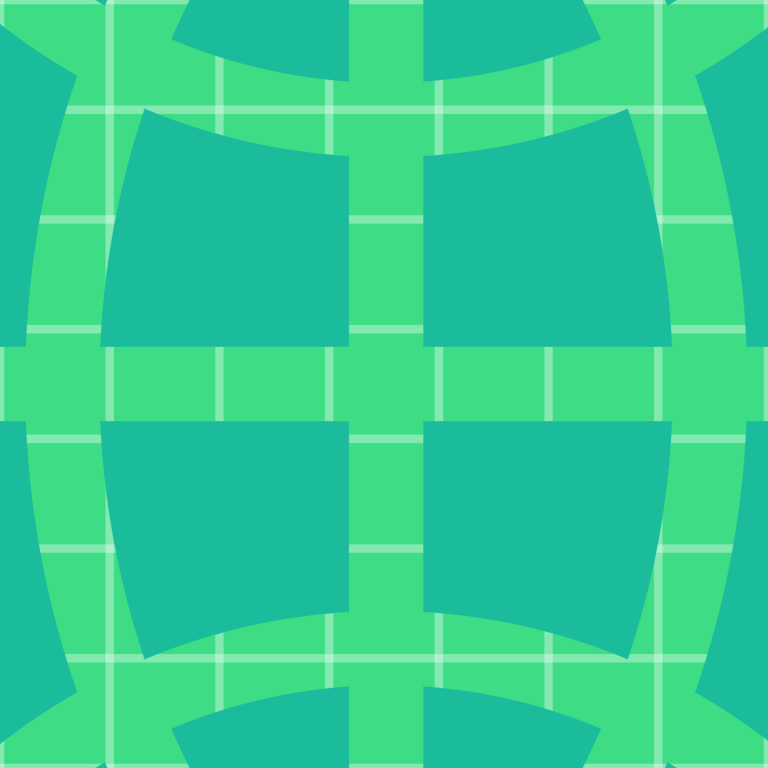
This pattern is drawn by a three.js fragment shader. Its source:

```glsl
varying vec2 vUv;

const vec3 TEAL = vec3(0.102, 0.737, 0.612);
const vec3 GREEN = vec3(0.243, 0.867, 0.522);
const float SOFTNESS = 0.001;
const float BAND_HALF_WIDTH = 0.0484;
const float GRID_CELLS = 7.0;
const float LINE_HALF_WIDTH = 0.0055;
const float LINE_OPACITY = 0.355;

// Smooth coverage of a signed distance
float fill(float d) {
  return 1.0 - smoothstep(-SOFTNESS, SOFTNESS, d);
}

// Signed distance to a circular stroke
float ring(vec2 p, vec2 center, float radius, float halfWidth) {
  return abs(length(p - center) - radius) - halfWidth;
}

// Straight cross joined with arcs mirrored in both axes
float curvedBands(vec2 p, float halfWidth) {
  vec2 q = abs(p);
  float cross = min(q.x, q.y) - halfWidth;
  float meridian = ring(q, vec2(-0.7503, 0.0), 1.172, halfWidth);
  float parallel = ring(q, vec2(0.0, 1.1107), 0.7669, halfWidth);
  return min(cross, min(meridian, parallel));
}

// Distance to the nearest line of an evenly spaced set
float gridLine(float x, float cells, float halfWidth) {
  return abs(fract(x * cells + 0.5) - 0.5) / cells - halfWidth;
}

// Translucent white stroke, brighter where strokes overlap
vec3 addLine(vec3 color, float d, float opacity) {
  return mix(color, vec3(1.0), fill(d) * opacity);
}

void main() {
  vec3 weave = GREEN;
  weave = addLine(weave, gridLine(vUv.x, GRID_CELLS, LINE_HALF_WIDTH), LINE_OPACITY);
  weave = addLine(weave, gridLine(vUv.y, GRID_CELLS, LINE_HALF_WIDTH), LINE_OPACITY);

  // The grid shows only inside the bands
  float bands = fill(curvedBands(vUv - vec2(0.5028, 0.5), BAND_HALF_WIDTH));
  gl_FragColor = vec4(mix(TEAL, weave, bands), 1.0);
}
```
